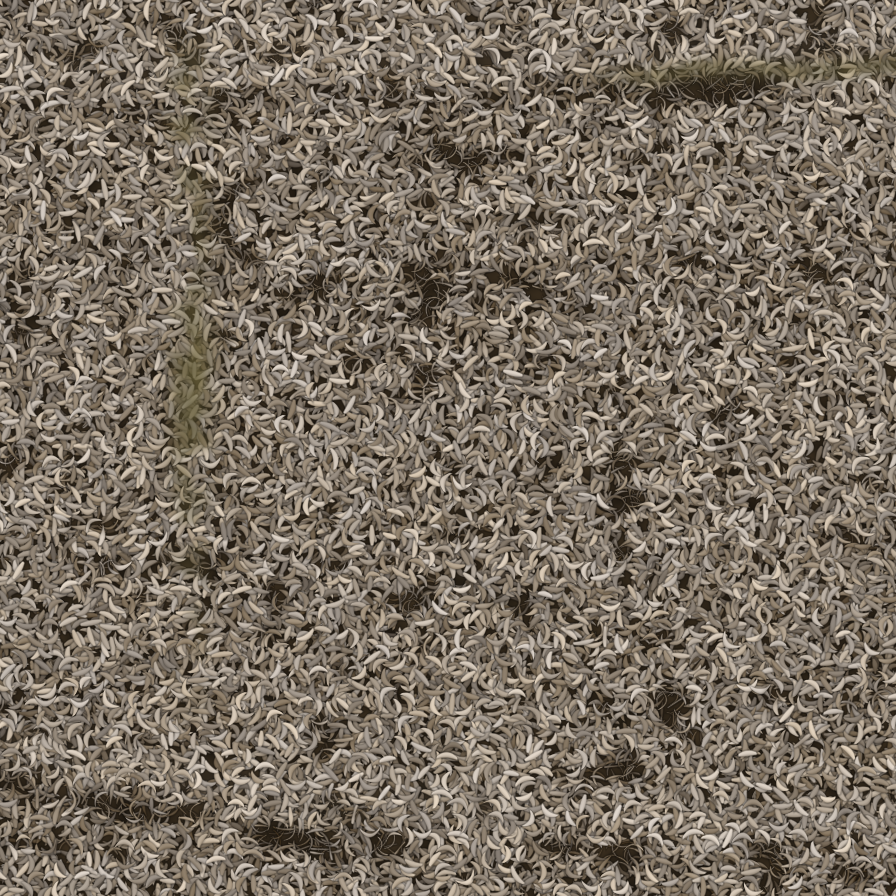
Give the GLSL for this texture, as a Shadertoy shader.

```glsl
// Weathered thatch: thousands of short, bent, grey-beige straws piled in layers,
// each casting a soft shadow on those below. Noise opens dark gaps between them,
// gathered along uneven level seams, with olive moss in an upright strip.

vec3 hash3(vec2 p) {
    vec3 q = fract(vec3(p.xyx) * vec3(0.1031, 0.1030, 0.0973));
    q += dot(q, q.yxz + 33.33);
    return fract((q.xxy + q.yzz) * q.zyx);
}

float gradientNoise(vec2 p) {
    vec2 cell = floor(p), f = fract(p);
    vec2 s = f * f * f * (f * (f * 6.0 - 15.0) + 10.0);
    vec4 corner;
    for (int k = 0; k < 4; k++) {
        vec2 o = vec2(k & 1, k >> 1);
        float turn = 6.2832 * hash3(cell + o + 211.0).x;
        corner[k] = dot(vec2(cos(turn), sin(turn)), f - o);
    }
    return mix(mix(corner.x, corner.y, s.x), mix(corner.z, corner.w, s.x), s.y);
}

// Soft band around zero
float band(float x, float width) {
    return exp(-x * x / (width * width));
}

// Lays one layer of straws over the colour beneath it
vec3 layStraws(vec3 color, vec2 uv, float layer, float gap) {
    vec2 p = uv * 50.0 + layer * vec2(0.37, 0.71);
    vec2 home = floor(p);
    for (int j = -1; j <= 1; j++)
    for (int i = -1; i <= 1; i++) {
        vec2 cell = home + vec2(i, j);
        vec3 place = hash3(cell + layer * 71.0 + 13.0);
        vec3 look = hash3(cell + layer * 53.0 + 407.0);

        // Bent, tapered straw in its own axes
        float angle = 3.1416 * place.z;
        float c = cos(angle), s = sin(angle);
        vec2 q = mat2(c, -s, s, c) * (p - cell - place.xy);
        q.y += (look.x - 0.5) * 2.6 * (q.x * q.x - 0.08);
        float halfLength = 0.32 + 0.2 * look.y;
        float along = min(abs(q.x) / halfLength, 1.0);
        float width = (0.16 - 0.06 * along * along) * (1.0 - 0.75 * gap);
        float d = length(vec2(max(abs(q.x) - halfLength, 0.0), q.y)) - width;

        // Rounded shading, lit from above
        float across = clamp(q.y / width, -1.0, 1.0);
        float light = 1.04 + 0.15 * across * c - 0.17 * across * across;
        float tone = mix(0.40, 0.63, layer / 7.0) + 0.32 * (look.z - 0.5);
        tone *= light * (1.0 - 0.35 * gap);
        vec3 straw = tone + vec3(0.05, 0.0, -0.06)
                   + (place.x - 0.5) * vec3(0.03, 0.0, -0.05);

        color *= 1.0 - 0.30 * (1.0 - smoothstep(-0.05, 0.14, d));
        color = mix(color, straw, 1.0 - smoothstep(-0.06, 0.05, d));
    }
    return color;
}

void mainImage(out vec4 fragColor, in vec2 fragCoord) {
    vec2 uv = fragCoord / iResolution.xy;
    float broad = gradientNoise(uv * vec2(5.0, 7.0) + 3.0);
    float clump = gradientNoise(uv * vec2(18.0, 26.0));
    float fine = gradientNoise(uv * 47.0 + 9.0);
    float wobble = 0.012 * gradientNoise(uv * vec2(12.0, 4.0) + 31.0);

    // Uneven level seams between the courses
    float topLine = uv.y - 0.875 - 0.035 * uv.x + wobble;
    float lowLine = uv.y - 0.035 - 0.09 * exp(-3.0 * uv.x) + wobble;
    float topSeam = band(topLine, 0.017) * (0.35 + 0.6 * smoothstep(0.55, 0.8, uv.x));
    float lowSeam = band(lowLine, 0.020) * 0.85;
    float midSeam = band(uv.y - 0.69 + wobble, 0.03) * 0.25;
    float seam = (topSeam + lowSeam + midSeam) * smoothstep(-0.4, 0.3, clump + broad);

    // Dark openings in the straw
    float gap = smoothstep(0.12, 0.62, clump * 0.8 + fine * 0.4 + broad * 0.35);
    gap = clamp(gap + seam, 0.0, 1.0);

    vec3 color = vec3(0.17, 0.135, 0.09) * (1.0 + 0.5 * fine);
    for (int layer = 0; layer < 8; layer++)
        color = layStraws(color, uv, float(layer), gap);

    // Paler, drier straw just above the seams
    float pale = band(topLine - 0.045, 0.03) + band(lowLine - 0.045, 0.025);
    color += 0.035 * pale;

    // Moss in an upright strip and beside the top seam
    float strip = band(uv.x - 0.215 + wobble, 0.021)
                * smoothstep(0.12, 0.55, uv.y) * (1.0 - smoothstep(0.90, 0.98, uv.y));
    strip *= smoothstep(-0.35, 0.2, clump + 0.5 * fine) * 0.55
           + 0.45 * band(uv.y - 0.57, 0.07);
    float ledge = band(topLine - 0.018, 0.012) * smoothstep(0.62, 0.75, uv.x);
    float moss = clamp(strip + 0.6 * ledge, 0.0, 1.0);
    vec3 mossColor = vec3(0.37, 0.34, 0.20) * (1.0 + 0.4 * fine);
    color = mix(color, mossColor, 0.75 * moss);

    fragColor = vec4(clamp(color, 0.0, 1.0), 1.0);
}
```
